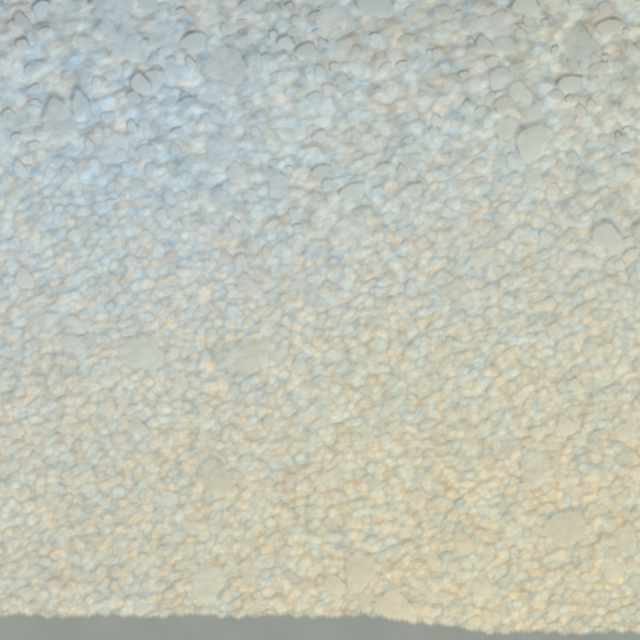
Give the GLSL for this texture, as a three.js fragment shader.

```glsl
// Pale, softly focused gravel: fine grit below, coarser pebbles above, dark strip at the foot
varying vec2 vUv;

const vec3 COOL_TOP = vec3(0.750, 0.790, 0.785);
const vec3 NEUTRAL_TOP = vec3(0.775, 0.790, 0.740);
const vec3 SAND_LEFT = vec3(0.790, 0.785, 0.715);
const vec3 SAND_RIGHT = vec3(0.825, 0.800, 0.690);
const vec3 BLUE_HAZE = vec3(-0.030, -0.008, 0.028);
const vec3 WARM_TINT = vec3(0.07, 0.0, -0.06);
const vec3 STRIP = vec3(0.585, 0.610, 0.575);
const float BLUR = 0.0026;

float hash(vec2 p) {
  p = fract(p * vec2(0.1031, 0.1137));
  p += dot(p, p.yx + 33.33);
  return fract((p.x + p.y) * p.x * 17.0 + p.y * 91.7);
}

vec2 hash2(vec2 p) {
  return vec2(hash(p + 3.7), hash(p + 51.3));
}

vec2 turn(vec2 p, float angle) {
  float c = cos(angle), s = sin(angle);
  return vec2(c * p.x + s * p.y, c * p.y - s * p.x);
}

// Layered sines, about -1 to 1
float drift(vec2 p) {
  return 0.5 * sin(p.x + 1.7 * sin(p.y * 0.8))
       + 0.3 * sin(p.y * 1.9 - p.x * 1.3 + 2.0)
       + 0.2 * sin(p.x * 3.7 + p.y * 2.9 + 4.0);
}

// Broad light and colour over the ground
vec3 groundColour(vec2 uv) {
  vec3 low = mix(SAND_LEFT, SAND_RIGHT, smoothstep(0.0, 0.8, uv.x));
  vec3 high = mix(COOL_TOP, NEUTRAL_TOP, uv.x);
  vec3 colour = mix(low, high, smoothstep(0.1, 0.8, uv.y));
  vec2 haze = (uv - vec2(0.26, 0.82)) / vec2(0.27, 0.24);
  colour += BLUE_HAZE * exp(-dot(haze, haze));
  return colour * (1.0 - 0.05 * smoothstep(0.82, 1.0, uv.y));
}

// Soft cellular grains without outlines: x is lightness offset, y is warm or cool tint
vec2 grains(vec2 p, float gapDepth, float spread) {
  vec2 cell = floor(p);
  float total = 0.0001, tone = 0.0, tint = 0.0, rise = 0.0;
  for (int j = -1; j <= 1; j++) {
    for (int i = -1; i <= 1; i++) {
      vec2 id = cell + vec2(float(i), float(j));
      vec2 delta = p - id - hash2(id);
      float weight = exp(-8.0 * dot(delta, delta)) * (0.5 + hash(id + 29.0));
      total += weight;
      tone += weight * (hash(id + 7.0) - 0.5);
      tint += weight * (hash(id + 19.0) - 0.5);
      rise += weight * delta.y;
    }
  }
  float gap = 1.0 - smoothstep(0.0, 0.6, total);
  float lightness = spread * tone / total - gapDepth * (gap - 0.4 + 0.9 * rise / total);
  return vec2(lightness, tint / total);
}

// Signed distance to a rounded, uneven pebble
float pebbleDistance(vec2 p, float radius, float angle) {
  p = turn(p, angle) * vec2(0.88, 1.2);
  float around = atan(p.y, p.x);
  float outline = 1.0 + 0.10 * sin(3.0 * around + angle * 5.0)
                + 0.05 * sin(5.0 * around + angle * 9.0);
  return length(p) - radius * outline;
}

// Loose pebbles, each shading the ground along its upper left side
vec3 scatterPebbles(vec3 colour, vec3 light, vec2 uv, float scale, float share, float depth) {
  vec2 p = turn(uv, 0.35) * scale + scale;
  vec2 cell = floor(p);
  float soft = BLUR * scale;
  for (int j = -1; j <= 1; j++) {
    for (int i = -1; i <= 1; i++) {
      vec2 id = cell + vec2(float(i), float(j));
      float present = 1.0 - smoothstep(share - 0.04, share + 0.04, hash(id + 11.0));
      vec2 delta = p - id - 0.2 - 0.6 * hash2(id + 23.0);
      float radius = mix(0.2, 0.4, hash(id + 37.0));
      float angle = (hash(id + 41.0) - 0.5) * 2.4 - 0.35;
      float strength = hash(id + 61.0);
      float shadowDist = pebbleDistance(delta - vec2(0.0, 0.09), radius, angle);
      float shadow = 1.0 - smoothstep(-soft, soft + 0.06, shadowDist);
      colour *= 1.0 - present * depth * strength * shadow;
      float body = 1.0 - smoothstep(-soft, soft, pebbleDistance(delta, radius, angle));
      float tone = 1.02 + 0.07 * (hash(id + 71.0) - 0.5) - 0.10 * delta.y;
      vec3 stone = light * tone + 0.3 * WARM_TINT * (hash(id + 83.0) - 0.5);
      colour = mix(colour, stone, body * present * mix(0.5, 0.9, strength));
    }
  }
  return colour;
}

void main() {
  vec2 uv = vUv;
  vec2 bent = uv + 0.004 * vec2(drift(uv * 31.0), drift(uv.yx * 27.0 + 5.0));
  float coarse = smoothstep(0.5, 0.95, uv.y + 0.1 * drift(uv * 9.0));
  vec3 light = groundColour(uv);

  // Grit, blending into larger stones towards the top
  vec2 fine = grains(turn(bent, 0.4) * vec2(64.0, 82.0) + 9.0, 0.085, 0.09);
  vec2 dust = grains(turn(bent, 0.7) * vec2(105.0, 125.0) + 40.0, 0.06, 0.07);
  vec2 large = grains(turn(bent, 0.25) * vec2(36.0, 47.0) + 90.0, 0.13, 0.10);
  vec2 grit = mix(fine * 0.8 + dust * 0.6 + large * 0.15,
                  large * 0.75 + fine * 0.6 + dust * 0.3, coarse);
  vec3 colour = light * (1.0 + grit.x) + WARM_TINT * grit.y;
  colour *= 1.0 + 0.012 * drift(uv * 23.0 + 8.0);

  // Loose pebbles in three sizes
  float depth = mix(0.11, 0.27, coarse);
  colour = scatterPebbles(colour, light, bent, 42.0, mix(0.22, 0.50, coarse), depth);
  colour = scatterPebbles(colour, light, bent, 24.0, mix(0.12, 0.50, coarse), depth);
  colour = scatterPebbles(colour, light, bent, 13.0, mix(0.12, 0.28, coarse), depth);

  // Ragged strip along the foot
  float ragged = 0.003 * drift(vec2(uv.x * 210.0, 2.0)) + 0.002 * sin(uv.x * 47.0);
  float stripTop = mix(0.038, 0.012, smoothstep(0.55, 0.8, uv.x)) + ragged;
  float strip = 1.0 - smoothstep(-0.005, 0.005, uv.y - stripTop);
  colour = mix(colour, STRIP * (1.0 + 0.02 * drift(uv * 40.0)), strip);

  gl_FragColor = vec4(colour, 1.0);
}
```
